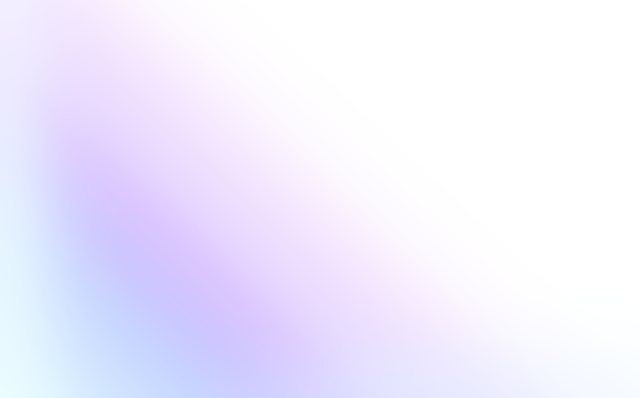
A Shadertoy shader for this background:

```glsl
// Soft diagonal gradient: pale cyan corner, periwinkle and violet band, pink fading to white.

const vec3 CYAN       = vec3(0.90, 0.99, 1.0);
const vec3 SKY        = vec3(0.83, 0.91, 1.0);
const vec3 PERIWINKLE = vec3(0.78, 0.835, 1.0);
const vec3 VIOLET     = vec3(0.80, 0.77, 1.0);
const vec3 ORCHID     = vec3(0.86, 0.775, 1.0);
const vec3 LILAC      = vec3(0.905, 0.84, 1.0);
const vec3 PINK       = vec3(0.95, 0.89, 1.0);
const vec3 BLUSH      = vec3(0.98, 0.94, 1.0);
const vec3 PEARL      = vec3(0.992, 0.98, 1.0);
const vec3 WHITE      = vec3(1.0);
const vec3 MIST_LOW   = vec3(0.93, 0.99, 1.0);
const vec3 MIST_HIGH  = vec3(0.96, 0.96, 1.0);
const vec3 FLOOR_BLUE = vec3(0.88, 0.96, 1.0);

// Linear step from a to b.
float ramp(float a, float b, float x) {
    return clamp((x - a) / (b - a), 0.0, 1.0);
}

// Colour across the band at distance d from the lower left corner.
vec3 bandColor(float d) {
    vec3 c = mix(CYAN, SKY, ramp(0.0, 0.16, d));
    c = mix(c, PERIWINKLE, ramp(0.16, 0.34, d));
    c = mix(c, VIOLET, ramp(0.34, 0.47, d));
    c = mix(c, ORCHID, ramp(0.47, 0.59, d));
    c = mix(c, LILAC, ramp(0.59, 0.68, d));
    c = mix(c, PINK, ramp(0.68, 0.82, d));
    c = mix(c, BLUSH, ramp(0.82, 0.92, d));
    c = mix(c, PEARL, ramp(0.92, 1.0, d));
    return mix(c, WHITE, ramp(1.0, 1.15, d));
}

// Average nearby samples to round the joins between colour stops.
vec3 softBand(float d, float radius) {
    vec3 sum = vec3(0.0);
    for (int i = -2; i <= 2; i++) {
        sum += bandColor(d + radius * float(i) * 0.5);
    }
    return sum / 5.0;
}

// Bell-shaped falloff from an edge.
float glow(float distanceToEdge, float width) {
    float t = distanceToEdge / width;
    return exp(-t * t);
}

void mainImage(out vec4 fragColor, in vec2 fragCoord) {
    // Height units, origin at the lower left
    vec2 p = fragCoord / iResolution.y;
    float aspect = iResolution.x / iResolution.y;

    // Diagonal band
    vec3 color = softBand(dot(p, vec2(0.68, 0.73)), 0.035);

    // Blue tint along the right part of the bottom edge
    float floorTint = 0.48 * glow(p.y, 0.15);
    floorTint *= smoothstep(0.45, 0.95, p.x) * (1.0 - 0.5 * ramp(1.1, aspect, p.x));
    color = mix(color, FLOOR_BLUE, floorTint);

    // Pale mist along the left edge
    vec3 mist = mix(MIST_LOW, MIST_HIGH, smoothstep(0.3, 1.0, p.y));
    color = mix(color, mist, 0.75 * glow(p.x, 0.16));

    fragColor = vec4(color, 1.0);
}
```
